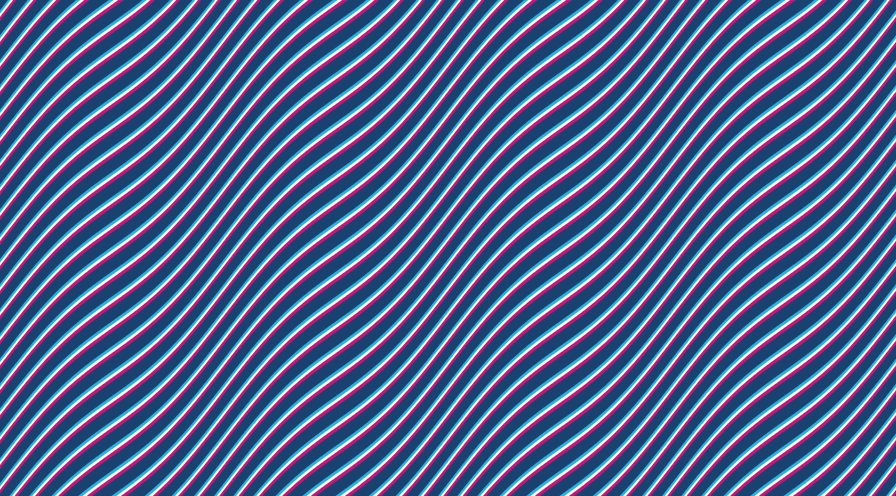
Give the GLSL for this pattern, as a WebGL 2 fragment shader.

```glsl
#version 300 es
precision highp float;

uniform vec2 u_resolution;
out vec4 fragColor;

const float TAU = 6.2831853;

// Layout, in units of the canvas width
const float STRIPES_ACROSS = 36.0;
const float WAVES_ACROSS = 4.0;
const float MEAN_SLOPE = 1.0;
const float SLOPE_SWING = 0.29;
const float STRIPE_PHASE = 0.687;

// Band edges, as fractions of one stripe period
const float MAGENTA_LOW = -0.225;
const float WHITE_LOW = -0.065;
const float WHITE_HIGH = 0.065;
const float CYAN_HIGH = 0.205;

const vec3 NAVY = vec3(0.10, 0.26, 0.44);
const vec3 CYAN = vec3(0.17, 0.70, 0.86);
const vec3 WHITE = vec3(0.99, 1.00, 1.00);
const vec3 MAGENTA = vec3(0.77, 0.09, 0.46);

// Height of the wavy diagonal at x
float waveHeight(float x) {
    float frequency = TAU * WAVES_ACROSS;
    return MEAN_SLOPE * x + SLOPE_SWING / frequency * sin(frequency * x);
}

// Box-filtered coverage of the interval from low to high
float bandCoverage(float t, float low, float high, float pixel) {
    vec2 edges = clamp((t - vec2(low, high)) / pixel + 0.5, 0.0, 1.0);
    return edges.x - edges.y;
}

void main() {
    vec2 p = gl_FragCoord.xy / u_resolution.x;

    // Continuous stripe coordinate and its change over one pixel
    float stripe = (p.y - waveHeight(p.x)) * STRIPES_ACROSS + STRIPE_PHASE;
    float pixel = max(length(vec2(dFdx(stripe), dFdy(stripe))), 1e-5);
    float t = fract(stripe + 0.5) - 0.5;

    // Adjacent bands share edges, so their coverages add up
    float magenta = bandCoverage(t, MAGENTA_LOW, WHITE_LOW, pixel);
    float white = bandCoverage(t, WHITE_LOW, WHITE_HIGH, pixel);
    float cyan = bandCoverage(t, WHITE_HIGH, CYAN_HIGH, pixel);

    vec3 color = NAVY
        + magenta * (MAGENTA - NAVY)
        + white * (WHITE - NAVY)
        + cyan * (CYAN - NAVY);
    fragColor = vec4(color, 1.0);
}
```
